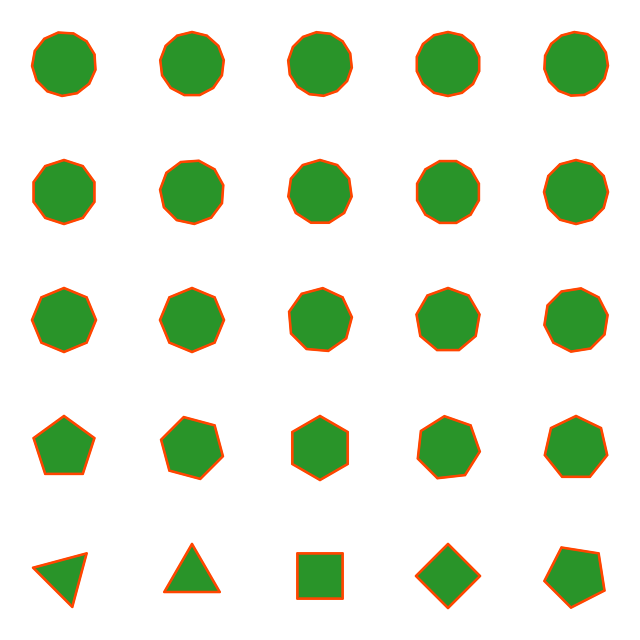
Reproduce this pattern procedurally as a Shadertoy shader.

```glsl
// A 5 by 5 grid of green regular polygons with thin orange outlines, gaining sides from 3 to 15.

const float PI = 3.14159265;

// Signed distance to a regular polygon with one vertex at angle "start"
float regularPolygon(vec2 p, float sides, float radius, float start) {
    float halfSector = PI / sides;
    float angle = mod(atan(p.y, p.x) - start, 2.0 * halfSector) - halfSector;
    vec2 folded = length(p) * vec2(cos(angle), abs(sin(angle)));
    vec2 corner = radius * vec2(cos(halfSector), sin(halfSector));
    vec2 offset = folded - vec2(corner.x, min(folded.y, corner.y));
    return length(offset) * sign(offset.x);
}

void mainImage(out vec4 fragColor, in vec2 fragCoord) {
    // Grid cells, numbered row by row from the lower left
    vec2 grid = 5.0 * fragCoord / iResolution.xy;
    vec2 cell = floor(grid);
    float index = cell.x + 5.0 * cell.y;

    // Each side count appears twice: first turned to 45 degrees, then upright
    float sides = 3.0 + floor(index / 2.0);
    float start = mod(index, 2.0) < 0.5 ? PI / 4.0 : PI / 2.0;
    float dist = regularPolygon(grid - cell - 0.5, sides, 0.25, start);

    // Fill, then outline centred on the edge
    float soft = 0.6 * 5.0 / iResolution.y;
    float fill = 1.0 - smoothstep(-soft, soft, dist);
    float outline = 1.0 - smoothstep(-soft, soft, abs(dist) - 0.0102);
    vec3 color = mix(vec3(1.0), vec3(0.16, 0.58, 0.16), fill);
    color = mix(color, vec3(1.0, 0.27, 0.0), outline);
    fragColor = vec4(color, 1.0);
}
```
